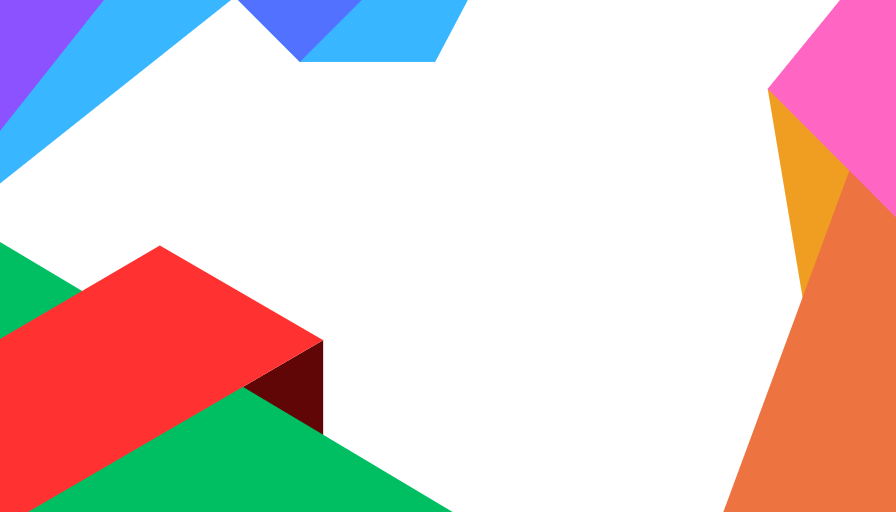
Give the GLSL for this background, as a Shadertoy shader.

```glsl
#define CANVAS vec2(7.68, 4.38)
#define PAPER  vec3(1.0, 1.0, 1.0)
#define SKY    vec3(0.22, 0.714, 1.0)
#define VIOLET vec3(0.55, 0.32, 1.0)
#define INDIGO vec3(0.32, 0.443, 1.0)
#define GREEN  vec3(0.0, 0.75, 0.388)
#define RED    vec3(1.0, 0.192, 0.192)
#define MAROON vec3(0.38, 0.025, 0.025)
#define PINK   vec3(1.0, 0.4, 0.77)
#define AMBER  vec3(0.94, 0.62, 0.13)
#define ORANGE vec3(0.93, 0.45, 0.25)

// Signed distance to the line a-b, negative on its left
float side(vec2 p, vec2 a, vec2 b) {
    vec2 dir = normalize(b - a), q = p - a;
    return dir.y * q.x - dir.x * q.y;
}

// Paint a shape with an edge one pixel wide
void paint(inout vec3 base, vec3 tint, float dist) {
    float pixel = CANVAS.y / iResolution.y;
    base = mix(base, tint, clamp(0.5 - dist / pixel, 0.0, 1.0));
}

void mainImage(out vec4 fragColor, in vec2 fragCoord) {
    vec2 p = fragCoord / iResolution.xy * CANVAS;
    vec3 color = PAPER;

    // Upper left corner bands
    paint(color, SKY, side(p, vec2(0.0, 2.81), vec2(1.98, 4.38)));
    paint(color, VIOLET, side(p, vec2(0.0, 3.26), vec2(0.89, 4.38)));

    // Folded ribbon on the top edge
    vec2 tip = vec2(2.57, 3.85), heel = vec2(3.73, 3.85);
    float ribbon = max(side(p, vec2(2.04, 4.38), tip), tip.y - p.y);
    ribbon = max(ribbon, side(p, heel, vec2(4.01, 4.38)));
    paint(color, SKY, ribbon);
    paint(color, INDIGO, max(ribbon, side(p, tip, vec2(3.10, 4.38))));

    // Lower left: shaded fold, green slope, red band
    vec2 foot = vec2(0.24, 0.0), corner = vec2(2.77, 1.47);
    vec2 peak = vec2(1.37, 2.28);
    float underside = side(p, foot, corner);
    paint(color, MAROON, max(-underside, p.x - corner.x));
    paint(color, GREEN, side(p, vec2(3.88, 0.0), vec2(0.0, 2.31)));
    float band = max(underside, side(p, corner, peak));
    paint(color, RED, max(band, side(p, peak, vec2(0.0, 1.48))));

    // Right: amber fold, orange band, pink corner
    vec2 hinge = vec2(6.58, 3.62);
    float fold = side(p, hinge, vec2(6.88, 1.83));
    paint(color, AMBER, max(fold, p.y - hinge.y));
    paint(color, ORANGE, -side(p, vec2(6.20, 0.0), vec2(7.28, 2.92)));
    float wedge = side(p, vec2(7.20, 4.38), hinge);
    paint(color, PINK, max(wedge, side(p, hinge, vec2(7.68, 2.52))));

    fragColor = vec4(color, 1.0);
}
```
